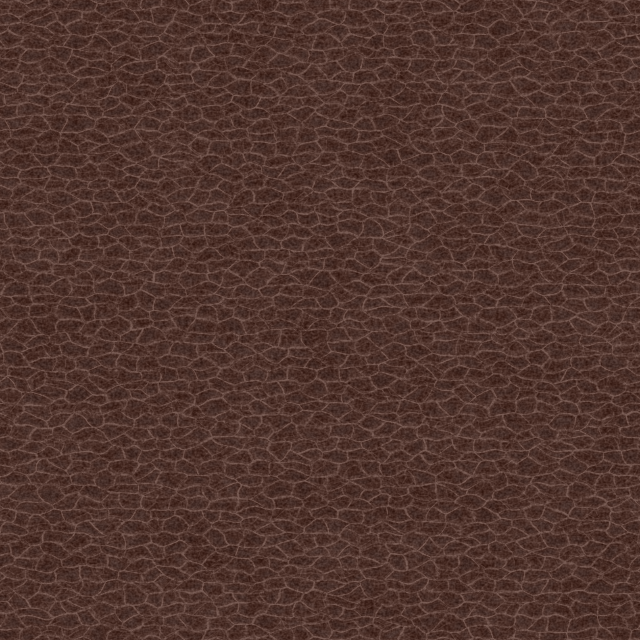
Reproduce this texture procedurally as a three.js fragment shader.

```glsl
// Tileable brown leather: flattened, staggered Voronoi plates parted by thin pale creases.
// A finer crease net, ridged gradient-noise wrinkles and grain are layered on top.
// Every lattice wraps at a whole number of cells, so all four edges join.
varying vec2 vUv;

vec2 hash2(vec2 p) {
  vec3 q = fract(p.xyx * vec3(0.1031, 0.1030, 0.0973));
  q += dot(q, q.yzx + 33.33);
  return fract((q.xx + q.yz) * q.zy);
}

// Wraps a lattice index into one tile.
vec2 wrapId(vec2 id, vec2 cells) {
  return floor(mod(id + 0.5, cells));
}

vec2 gradientAt(vec2 id, vec2 cells) {
  float angle = 6.28318 * hash2(wrapId(id, cells) + cells.yx).x;
  return vec2(cos(angle), sin(angle));
}

// Periodic gradient noise, roughly -0.7 to 0.7.
float noise(vec2 uv, vec2 cells) {
  vec2 p = uv * cells;
  vec2 i = floor(p);
  vec2 f = p - i;
  vec2 u = f * f * f * (f * (f * 6.0 - 15.0) + 10.0);
  vec2 e = vec2(1.0, 0.0);
  float low = mix(dot(gradientAt(i, cells), f),
                  dot(gradientAt(i + e, cells), f - e), u.x);
  float high = mix(dot(gradientAt(i + e.yx, cells), f - e.yx),
                   dot(gradientAt(i + 1.0, cells), f - 1.0), u.x);
  return mix(low, high, u.y);
}

// Jittered plate centre; odd rows shift by half a cell (row count must be even).
vec2 plateCentre(vec2 id, vec2 cells) {
  vec2 w = wrapId(id, cells);
  vec2 jitter = 0.5 + 0.75 * (hash2(w + cells) - 0.5);
  return id + jitter + vec2(0.5 * mod(w.y, 2.0) - 0.25, 0.0);
}

// x: canvas distance to the nearest plate border, y: how far that border faces up.
vec2 plateBorder(vec2 uv, vec2 cells) {
  vec2 p = uv * cells;
  vec2 base = floor(p);
  vec2 nearest = vec2(0.0);
  float best = 1000.0;
  for (int j = -1; j <= 1; j++) {
    for (int i = -2; i <= 2; i++) {
      vec2 d = plateCentre(base + vec2(float(i), float(j)), cells) - p;
      if (dot(d, d) < best) {
        best = dot(d, d);
        nearest = d;
      }
    }
  }
  vec2 border = vec2(1.0, 0.0);
  for (int j = -2; j <= 2; j++) {
    for (int i = -2; i <= 2; i++) {
      vec2 d = plateCentre(base + vec2(float(i), float(j)), cells) - p;
      vec2 across = d - nearest;
      if (dot(across, across) > 0.0001) {
        vec2 n = normalize(across);
        float dist = dot(0.5 * (d + nearest), n) / length(n * cells);
        if (dist < border.x) border = vec2(dist, n.y);
      }
    }
  }
  return border;
}

float crease(float dist, float width) {
  return 1.0 - smoothstep(0.15 * width, width, dist);
}

void main() {
  // Bend the straight borders into lens-like arcs.
  vec2 bend = vec2(noise(vUv, vec2(22.0, 38.0)), noise(vUv, vec2(34.0, 30.0)));
  vec2 uv = vUv + bend * vec2(0.012, 0.009);

  vec2 plate = plateBorder(uv, vec2(28.0, 54.0));
  vec2 net = plateBorder(uv + 0.004 * bend.yx, vec2(42.0, 78.0));

  // Creases fade in and out along their length.
  float fade = noise(vUv, vec2(31.0, 43.0));
  float strongCrease = crease(plate.x, 0.0021) * clamp(0.72 + 0.9 * fade, 0.2, 1.0);
  float fineCrease = crease(net.x, 0.0018) * clamp(0.5 - 1.1 * fade, 0.08, 1.0);

  // Short wrinkles, stronger between the smooth plate tops.
  float ridge = abs(noise(uv, vec2(74.0, 112.0)));
  float top = smoothstep(0.001, 0.008, plate.x);
  float wrinkle = (1.0 - smoothstep(0.02, 0.11, ridge)) * (1.0 - 0.5 * top);

  // Relief: a shadow under each upper border, a soft glow above each lower one.
  float slope = plate.y * (1.0 - smoothstep(0.001, 0.006, plate.x));
  float grain = 0.085 * noise(vUv, vec2(173.0, 211.0))
              + 0.075 * noise(vUv, vec2(307.0, 331.0));
  float mottle = 0.022 * noise(vUv, vec2(9.0, 11.0)) + 0.04 * noise(vUv, vec2(47.0, 61.0));

  float tone = 0.302 - 0.034 * top - 0.022 * slope + grain + mottle;
  tone += 0.125 * strongCrease + 0.065 * fineCrease + 0.03 * wrinkle;
  tone = clamp(tone, 0.19, 0.47);

  // Red-brown hide, greyer on the worn plate tops.
  vec3 leather = vec3(tone, tone - 0.11, tone - 0.14);
  leather += vec3(0.0, 0.016, 0.024) * top * smoothstep(-0.2, 0.3, fade);
  gl_FragColor = vec4(leather, 1.0);
}
```
